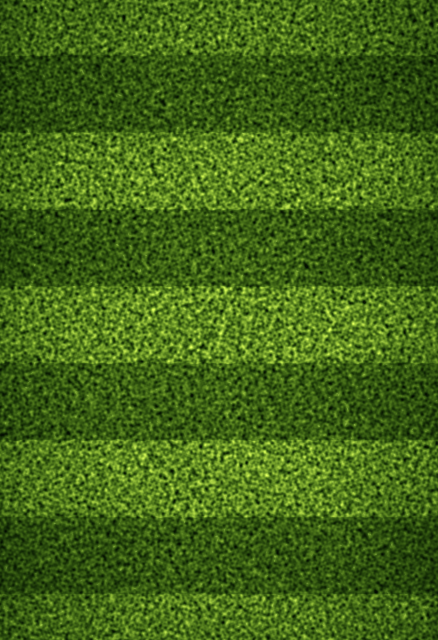
Give the GLSL for this texture, as a Shadertoy shader.

```glsl
// Mown lawn: nine horizontal bands alternating light and dark turf.
// Grass is gradient noise stretched along several blade directions, added
// to broader clumps; one tone value then drives colour, bands and vignette.

const vec3  GRASS_MID     = vec3(0.262, 0.412, 0.088);
const vec3  TONE_CURVE    = vec3(1.35, 1.0, 1.55);  // shadows greener, lights yellower
const vec3  TIP_COLOR     = vec3(0.62, 0.74, 0.36);
const float BAND_HEIGHT   = 0.1202;  // in canvas heights
const float BAND_START    = 0.0718;  // lower edge of the first dark band
const float BAND_CONTRAST = 0.19;
const float BAND_VARIANCE = 0.07;
const float EDGE_SOFTNESS = 0.0012;
const float EDGE_RAGGED   = 0.0035;
const int   BLADE_LAYERS  = 4;
const float BLADE_FREQ    = 190.0;   // blades per canvas height
const float BLADE_STRETCH = 0.55;
const float CLUMP_FREQ    = 75.0;
const float PATCH_FREQ    = 9.0;
const float GRAIN_DEPTH   = 0.29;
const float TIP_AMOUNT    = 0.34;
const float CENTER_LIGHT  = 1.13;
const vec2  VIGNETTE      = vec2(0.22, 0.23);
const float TAU           = 6.2831853;

float hash(vec2 cell) {
    uvec2 q = uvec2(ivec2(cell)) * uvec2(1597u, 3812u + 1u);
    uint n = (q.x ^ q.y) * 747796u + q.x * 2891u;
    n = (n ^ (n >> 15)) * 668265u;
    n = (n ^ (n >> 13)) * 374761u;
    n ^= n >> 16;
    return float(n & 65535u) / 65536.0;
}

mat2 rotation(float angle) {
    float c = cos(angle), s = sin(angle);
    return mat2(c, s, -s, c);
}

float cornerSlope(vec2 cell, vec2 offset) {
    float angle = TAU * hash(cell);
    return dot(vec2(cos(angle), sin(angle)), offset);
}

float gradientNoise(vec2 p) {
    vec2 cell = floor(p), f = p - cell;
    vec2 w = f * f * f * (f * (f * 6.0 - 15.0) + 10.0);
    vec2 e = vec2(1.0, 0.0);
    float low  = mix(cornerSlope(cell, f), cornerSlope(cell + e, f - e), w.x);
    float high = mix(cornerSlope(cell + e.yx, f - e.yx),
                     cornerSlope(cell + e.xx, f - e.xx), w.x);
    return mix(low, high, w.y);
}

// x: overall blade relief, y: strongest single blade
vec2 bladeNoise(vec2 p) {
    float total = 0.0, peak = 0.0;
    for (int i = 0; i < BLADE_LAYERS; i++) {
        float k = float(i);
        vec2 q = rotation(0.35 + k * TAU / (2.0 * float(BLADE_LAYERS))) * p;
        float n = gradientNoise(q * BLADE_FREQ * vec2(1.0, BLADE_STRETCH) + 37.3 * k);
        total += n;
        peak = max(peak, n);
    }
    return vec2(total * 3.9 / sqrt(float(BLADE_LAYERS)), peak);
}

// +1 in light bands, -1 in dark ones, with a slight offset per band
float bandTone(float y, float softness) {
    float t = (y - BAND_START) / BAND_HEIGHT;
    float index = floor(t);
    float nearest = floor(t + 0.5);
    float parity = mod(nearest, 2.0) * 2.0 - 1.0;  // sign of the band above the edge
    float edge = smoothstep(-softness, softness, (t - nearest) * BAND_HEIGHT);
    float variation = BAND_VARIANCE * (hash(vec2(index, 5.0)) - 0.5);
    return BAND_CONTRAST * parity * (edge * 2.0 - 1.0) + variation;
}

void mainImage(out vec4 fragColor, in vec2 fragCoord) {
    vec2 uv = fragCoord / iResolution.xy;
    vec2 p = fragCoord / iResolution.y;

    // Grass relief
    vec2 blades = bladeNoise(p);
    float clumps = gradientNoise(p * CLUMP_FREQ + 11.7);
    float patches = gradientNoise(p * PATCH_FREQ + 3.1);
    float grain = blades.x + 1.1 * clumps;

    // Mowing bands with ragged edges
    float softness = max(EDGE_SOFTNESS, 0.75 / iResolution.y);
    float tone = 1.0 + bandTone(p.y + EDGE_RAGGED * clumps, softness);

    // Light falling off towards the borders
    vec2 c = uv * 2.0 - 1.0;
    float sides = 0.06 * pow(abs(c.x), 10.0);
    tone *= CENTER_LIGHT - dot(VIGNETTE, c * c) - sides;
    tone *= 1.0 + 0.10 * patches;
    tone *= max(1.0 + GRAIN_DEPTH * grain, 0.15);

    // Colour, then pale blade tips
    vec3 color = GRASS_MID * pow(vec3(tone), TONE_CURVE);
    float tips = smoothstep(0.42, 0.75, blades.y) * smoothstep(0.3, 1.5, grain);
    color = mix(color, TIP_COLOR * min(tone, 1.2), TIP_AMOUNT * tips);

    fragColor = vec4(clamp(color, 0.0, 1.0), 1.0);
}
```
